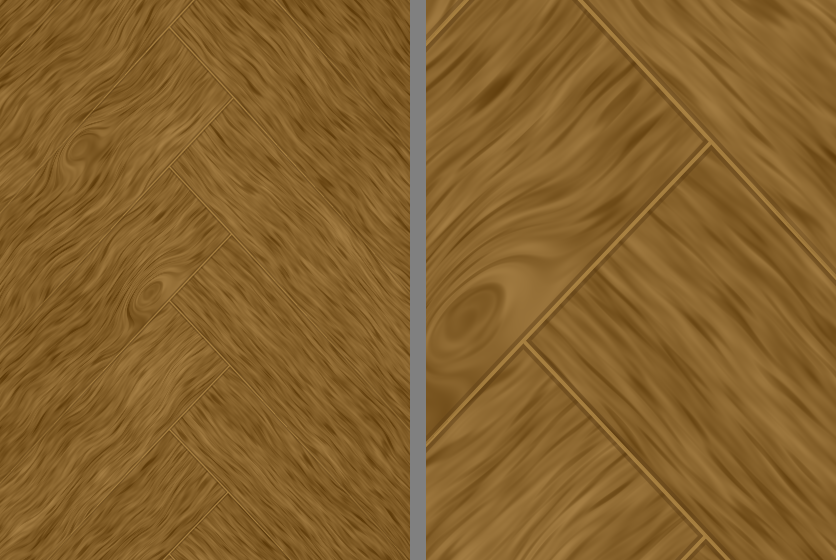
Left, the full canvas; right, a detail of the centre.
A Shadertoy shader for this texture:

```glsl
// Oak herringbone floor: long planks meet along one central zigzag of four repeats.
// Plank coordinates come from two diagonal axes; stretched gradient noise draws
// the grain, a local bump in the ring coordinate bends it into oval knots.

const vec3 OAK = vec3(0.517, 0.372, 0.160);
const vec3 TONE_STEP = vec3(0.056, 0.053, 0.046);
const vec3 BEVEL_LIGHT = vec3(0.72, 0.56, 0.29);
const vec3 BEVEL_DARK = vec3(0.33, 0.21, 0.06);
const float PLANK_WIDTH = 0.165; // in canvas heights

vec2 hash2(vec2 p) {
    vec3 q = fract(p.xyx * vec3(0.1031, 0.1030, 0.0973));
    q += dot(q, q.yzx + 33.33);
    return fract((q.xx + q.yz) * q.zy);
}

float cornerSlope(vec2 cell, vec2 offset) {
    float angle = 6.2832 * hash2(cell).x;
    return dot(vec2(cos(angle), sin(angle)), offset);
}

// Gradient noise, roughly -0.7 to 0.7
float gradientNoise(vec2 p) {
    vec2 i = floor(p), f = fract(p);
    vec2 w = f * f * f * (f * (f * 6.0 - 15.0) + 10.0);
    vec2 e = vec2(1.0, 0.0);
    float low = mix(cornerSlope(i, f), cornerSlope(i + e, f - e), w.x);
    float high = mix(cornerSlope(i + e.yx, f - e.yx), cornerSlope(i + 1.0, f - 1.0), w.x);
    return mix(low, high, w.y);
}

// Diagonal axes of the floor in plank widths, with a slight perspective
vec2 diagonalAxes(vec2 p) {
    float t = (0.952 - p.y) / 0.941;
    float down = 4.0 * (t - 0.075 * t * (1.0 - t));
    float side = 0.5 * (p.x - 0.302) / (0.117 - 0.013 * t);
    return vec2(down + side, down - side);
}

// Plank as (across, along, row, side); side is 0 for left and 1 for right
vec4 plankAt(vec2 axes) {
    vec2 row = floor(axes);
    if (row.y >= row.x) return vec4(fract(axes.x), axes.y - row.x, row.x, 0.0);
    return vec4(fract(axes.y), axes.x - row.y - 1.0, row.y, 1.0);
}

// Growth-ring coordinate: nearly straight, closed into ovals around a knot
float ringCoordinate(vec2 local, vec2 seed, float row, float side) {
    float bend = 0.16 * gradientNoise(local * vec2(1.3, 0.9) + seed);
    bend += 0.035 * gradientNoise(local * vec2(4.0, 2.4) + seed);
    vec2 knotCentre = vec2(0.12 + 0.62 * row, 1.6 - 0.48 * row);
    vec2 d = (local - knotCentre) / vec2(0.17, 0.40);
    float knot = (1.0 - side) * exp(-dot(d, d));
    return local.x + bend * mix(1.5, 0.8, side) + 0.36 * knot;
}

// Wood tone, about zero mean and unit spread
float woodTone(vec2 local, float ring, vec2 seed) {
    float fibre = mix(local.x, ring, 0.8);
    float broad = gradientNoise(vec2(ring * 3.0, local.y * 0.7) + seed);
    float bands = gradientNoise(vec2(ring * 13.0, local.y * 0.9) + seed.yx);
    float lines = gradientNoise(vec2(ring * 25.0, local.y * 1.8) + seed);
    float fine = gradientNoise(vec2(fibre * 42.0, local.y * 6.0) + seed.yx);
    float pores = gradientNoise(vec2(fibre * 33.0, local.y * 3.2) + seed + 57.0);
    float tone = 1.1 * broad + 1.4 * bands + 1.5 * lines + 1.3 * fine;
    return tone + 0.22 - 1.5 * smoothstep(0.08, 0.42, pores);
}

// Soft line of a given half width around distance zero
float lineMask(float dist, float halfWidth, float blur) {
    return 1.0 - smoothstep(halfWidth - 0.5 * blur, halfWidth + 0.5 * blur, dist);
}

void mainImage(out vec4 fragColor, in vec2 fragCoord) {
    vec2 p = fragCoord / iResolution.y;
    float pixel = 1.0 / (PLANK_WIDTH * iResolution.y);
    vec4 plank = plankAt(diagonalAxes(p));
    vec2 local = plank.xy;
    vec2 plankHash = hash2(plank.zw * vec2(7.0, 31.0) + 19.0);
    vec2 seed = floor(plankHash * 90.0) + 20.0;

    // Grain with a small shift in tone per plank
    float ring = ringCoordinate(local, seed, plank.z, plank.w);
    float tone = woodTone(local, ring, seed) + 0.5 * (plankHash.y - 0.5);

    // Gentle falloff of light towards the corners
    vec2 fromCentre = fragCoord / iResolution.xy - vec2(0.5, 0.55);
    tone += 0.25 - 1.3 * dot(fromCentre, fromCentre);
    vec3 color = OAK + TONE_STEP * clamp(tone, -2.6, 2.6);

    // Bevelled seams: a shaded groove with a thin lit edge, fainter far out
    float edge = min(min(local.x, 1.0 - local.x), local.y);
    float seamStrength = mix(0.75, 0.35, smoothstep(0.8, 2.2, local.y));
    color = mix(color, BEVEL_DARK, 0.55 * seamStrength * lineMask(edge, 0.022, 1.5 * pixel));
    color = mix(color, BEVEL_LIGHT, seamStrength * lineMask(edge, 0.007, 1.2 * pixel));
    fragColor = vec4(color, 1.0);
}
```
